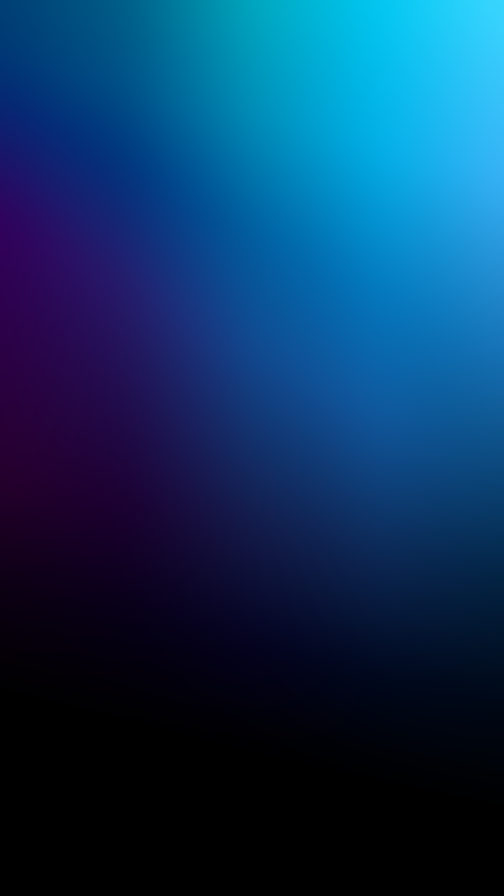
Reproduce this background procedurally as a Shadertoy shader.

```glsl
// Horizontal gradient through five evenly spaced colours (0-255)
vec3 across(float x, vec3 a, vec3 b, vec3 c, vec3 d, vec3 e) {
    float s = clamp(x, 0.0, 1.0) * 4.0;
    vec3 col = mix(a, b, min(s, 1.0));
    col = mix(col, c, clamp(s - 1.0, 0.0, 1.0));
    col = mix(col, d, clamp(s - 2.0, 0.0, 1.0));
    return mix(col, e, clamp(s - 3.0, 0.0, 1.0)) / 255.0;
}

// Progress between two depths
float ramp(float from, float to, float depth) {
    return clamp((depth - from) / (to - from), 0.0, 1.0);
}

// Slanted colour bands; depth runs from the top edge downwards
vec3 aurora(float x, float depth) {
    x = clamp(x, 0.0, 1.0);
    vec3 cyan = across(x, vec3(0, 62, 115), vec3(0, 95, 135), vec3(0, 168, 190),
                       vec3(0, 200, 242), vec3(60, 215, 255));
    vec3 azure = across(x, vec3(0, 54, 115), vec3(0, 81, 135), vec3(0, 140, 182),
                        vec3(0, 176, 232), vec3(57, 177, 246));
    vec3 blue = across(x, vec3(5, 38, 115), vec3(0, 52, 125), vec3(0, 95, 160),
                       vec3(3, 120, 190), vec3(22, 112, 180));
    vec3 violet = across(x, vec3(50, 0, 92), vec3(38, 28, 108), vec3(17, 73, 143),
                         vec3(16, 88, 158), vec3(10, 66, 115));
    vec3 dusk = across(x, vec3(38, 0, 45), vec3(28, 0, 50), vec3(19, 26, 72),
                       vec3(12, 40, 85), vec3(2, 33, 64));
    vec3 night = across(x, vec3(11, 0, 18), vec3(6, 0, 22), vec3(4, 2, 31),
                        vec3(0, 8, 30), vec3(0, 8, 22));

    float azureAt = 0.06 + 0.14 * x;
    float blueAt = 0.11 + 0.29 * x;
    float violetAt = 0.24 + 0.30 * x;
    float duskAt = 0.53 + 0.12 * x;
    float nightAt = 0.66 + 0.12 * x;

    vec3 col = mix(cyan, azure, ramp(0.0, azureAt, depth));
    col = mix(col, blue, ramp(azureAt, blueAt, depth));
    col = mix(col, violet, ramp(blueAt, violetAt, depth));
    col = mix(col, dusk, ramp(violetAt, duskAt, depth));
    col = mix(col, night, ramp(duskAt, nightAt, depth));
    return mix(col, vec3(0), ramp(nightAt, 0.77 + 0.13 * x, depth));
}

void mainImage(out vec4 fragColor, in vec2 fragCoord) {
    vec2 uv = fragCoord / iResolution.xy;

    // Weighted blur rounds off the joins between bands
    vec3 sum = vec3(0);
    float total = 0.0;
    for (int j = -2; j <= 2; j++) {
        for (int i = -2; i <= 2; i++) {
            vec2 offset = vec2(i, j);
            float weight = exp(-0.35 * dot(offset, offset));
            vec2 p = uv + offset * vec2(0.03, 0.016);
            sum += weight * aurora(p.x, 1.0 - p.y);
            total += weight;
        }
    }
    fragColor = vec4(sum / total, 1.0);
}
```
